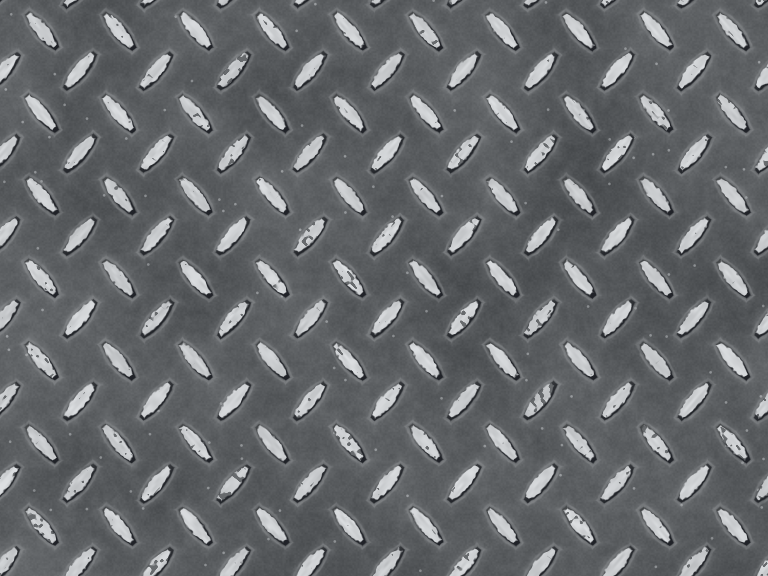
A Shadertoy shader for this texture:

```glsl
// Worn steel tread plate: bright raised lugs slanting in alternating rows.
#define COLUMNS 10.0              // lugs across the canvas
#define ROW_PITCH 1.074           // row spacing in column widths
#define LUG_ANGLE 0.87            // slant from horizontal, radians
#define BODY_SIZE vec2(0.094, 0.308)
#define FACE_SIZE vec2(0.081, 0.268)
#define TAPER 0.64                // narrowing of a lug at its tips
#define PLATE_COLOR vec3(0.335, 0.347, 0.358)
#define FACE_COLOR vec3(0.80, 0.81, 0.82)
#define DARK_COLOR vec3(0.125, 0.135, 0.155)
#define RIM_COLOR vec3(0.54, 0.55, 0.56)
#define WEAR 0.30                 // strength of pits on the faces

float hash(vec2 p) {
    vec3 h = fract(vec3(p.xyx) * 0.1031);
    h += dot(h, h.yzx + 33.33);
    return fract((h.x + h.y) * h.z);
}

float noise(vec2 p) {
    vec2 i = floor(p), f = fract(p);
    f = f * f * (3.0 - 2.0 * f);
    return mix(mix(hash(i), hash(i + vec2(1, 0)), f.x),
               mix(hash(i + vec2(0, 1)), hash(i + vec2(1, 1)), f.x), f.y);
}

float fbm(vec2 p) {
    float sum = 0.0, amp = 0.5;
    for (int i = 0; i < 4; i++) {
        sum += amp * noise(p);
        p = p * 2.03 + 17.3;
        amp *= 0.5;
    }
    return sum;
}

// Approximate distance to a lens with cut tips, long axis along y
float lugDistance(vec2 q, vec2 size) {
    float t = clamp(q.y / size.y, -1.0, 1.0);
    float side = abs(q.x) - size.x * (1.0 - TAPER * t * t);
    return max(side * 0.94, abs(q.y) - size.y);
}

float fill(float d, float soft) {
    return 1.0 - smoothstep(-soft, soft, d);
}

// Flat plate: broad mottling, fine grain and a few pale specks
vec3 plate(vec2 p) {
    float tone = 0.13 * (fbm(p * 0.8 + 40.0) - 0.47);
    tone += 0.06 * (fbm(p * 9.0 + 80.0) - 0.47);
    tone += 0.035 * (noise(p * 45.0 + 130.0) - 0.5);
    vec2 cell = floor(p * 5.0), f = fract(p * 5.0) - 0.5;
    vec2 offset = 0.6 * (vec2(hash(cell + 7.0), hash(cell + 29.0)) - 0.5);
    float speck = step(0.93, hash(cell + 61.0)) * (1.0 - smoothstep(0.04, 0.13, length(f - offset)));
    return PLATE_COLOR + tone + 0.22 * speck;
}

void mainImage(out vec4 fragColor, in vec2 fragCoord) {
    vec2 p = fragCoord / iResolution.x * COLUMNS;
    float soft = max(0.8 * COLUMNS / iResolution.x, 0.012);
    vec3 color = plate(p);

    // Two interleaved lattices, one for each slant
    for (int k = 0; k < 2; k++) {
        float slant = k == 0 ? -1.0 : 1.0;
        vec2 center = k == 0 ? vec2(0.547, 0.606) : vec2(0.042, 0.120);
        vec2 grid = p / vec2(1.0, ROW_PITCH) - center + 0.5;
        vec2 id = floor(grid) + 50.0 + 37.0 * float(k);
        vec2 q = (fract(grid) - 0.5) * vec2(1.0, ROW_PITCH);
        q += 0.012 * (vec2(hash(id), hash(id + 9.0)) - 0.5);

        // Lug axes; the face is shifted toward the upper left light
        vec2 axis = vec2(slant * cos(LUG_ANGLE), sin(LUG_ANGLE));
        mat2 toLug = mat2(axis.y, axis.x, -axis.x, axis.y);
        vec2 body = toLug * q;
        vec2 face = toLug * (q + vec2(0.009, -0.009));
        float rough = noise(p * 24.0 + 11.0) - 0.5;
        float bodyDist = lugDistance(body, BODY_SIZE) + 0.010 * rough;
        float faceDist = lugDistance(face, FACE_SIZE) + 0.026 * rough;

        // Polished halo and thin pale rim around the foot
        float halo = exp(-max(bodyDist, 0.0) * 20.0);
        color += 0.10 * halo * (0.6 + 0.8 * noise(p * 12.0));
        float rim = exp(-pow((bodyDist - 0.025) / 0.014, 2.0));
        color = mix(color, RIM_COLOR, 0.42 * rim * (0.5 + noise(p * 15.0 + 5.0)));

        // Dark flanks, deepest on the lower right
        float shade = smoothstep(-0.20, 0.12, dot(q, vec2(0.7, -0.7)));
        vec3 flank = mix(PLATE_COLOR * 0.80, DARK_COLOR, shade);
        color = mix(color, flank, fill(bodyDist, soft));

        // Bright face with soft streaks and pits that differ per lug
        float streak = noise(face * vec2(28.0, 9.0) + id * 3.7) - 0.5;
        vec3 metal = FACE_COLOR + 0.09 * streak + 0.05 * (hash(id + 3.0) - 0.5);
        float worn = hash(id + 21.0);
        float limit = 0.98 - WEAR * worn * worn;
        float pit = smoothstep(limit - 0.05, limit + 0.07, noise(face * 19.0 + id * 5.3));
        metal = mix(metal, PLATE_COLOR, 0.85 * pit);
        color = mix(color, metal, fill(faceDist, soft));
    }
    fragColor = vec4(clamp(color, 0.0, 1.0), 1.0);
}
```
